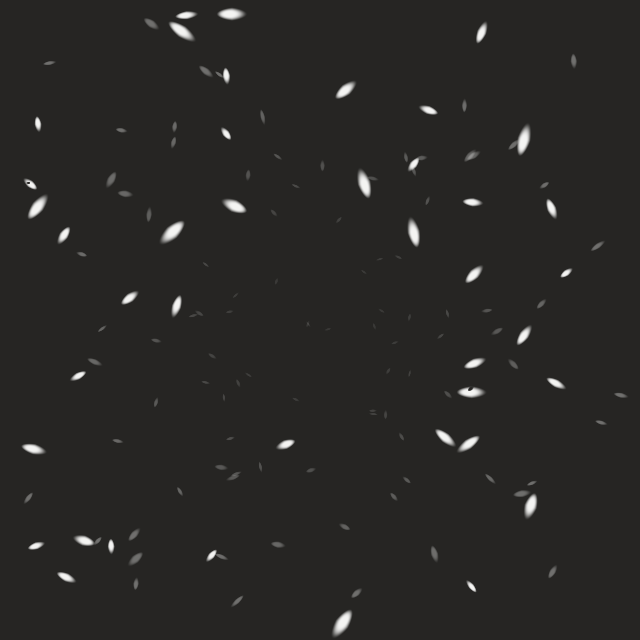
Write a WebGL 1 fragment shader that draws this background.

```glsl
precision highp float;
// Soft white and grey grains scattered over a charcoal ground.

uniform vec2 u_resolution;

#define GROUND vec3(0.150, 0.147, 0.139)
#define GRAIN_COLOUR vec3(0.955, 0.955, 0.95)
#define BRIGHT_COUNT 41
#define DIM_COUNT 96
#define BRIGHT_LENGTH vec2(0.012, 0.028)
#define DIM_LENGTH vec2(0.006, 0.0165)
#define DIM_OPACITY vec2(0.09, 0.36)
#define EDGE_SOFTNESS 0.95
#define CLEAR_CENTRE 0.13
#define NICK_SHARE 0.06
#define SEED 3.0

const float TAU = 6.2831853;

float hash(float n) {
  return fract(sin(n * 12.9898 + SEED * 4.1414) * 43758.547);
}

vec2 hash2(float n) {
  return vec2(hash(n), hash(n + 0.37));
}

vec2 rotate(vec2 p, float angle) {
  float c = cos(angle);
  float s = sin(angle);
  return vec2(c * p.x + s * p.y, c * p.y - s * p.x);
}

// Evenly spread sequence with jitter, relative to the canvas centre.
vec2 scatter(float n) {
  vec2 spread = n * vec2(0.75488, 0.56984) + 0.35 * hash2(n + 5.0);
  return fract(spread) - 0.5;
}

// Coverage of a lens-shaped grain whose one end fades more slowly.
float grain(vec2 p, float angle, float halfLength, float slimness, float pixel) {
  float halfWidth = halfLength * slimness;
  vec2 q = rotate(p, angle) / vec2(halfLength, halfWidth);
  float inside = 1.0 - q.x * q.x - q.y * q.y * (0.8 + 0.4 * abs(q.x));
  float softness = EDGE_SOFTNESS * (1.0 + 0.35 * clamp(q.x, -1.0, 1.0));
  return smoothstep(0.0, max(softness, pixel / halfWidth), inside);
}

void main() {
  float shortSide = min(u_resolution.x, u_resolution.y);
  vec2 p = (gl_FragCoord.xy - 0.5 * u_resolution) / shortSide;
  float pixel = 1.0 / shortSide;
  vec3 colour = GROUND;

  // Grey grains: smaller and fainter towards the centre.
  for (int i = 0; i < DIM_COUNT; i++) {
    float n = float(i) + 101.0;
    vec2 centre = scatter(n) * mix(0.3, 0.98, sqrt(hash(n + 0.11)));
    float outward = smoothstep(0.06, 0.46, length(centre));
    float size = mix(DIM_LENGTH.x, DIM_LENGTH.y, outward * mix(0.3, 1.0, hash(n + 0.23)));
    float opacity = mix(DIM_OPACITY.x, DIM_OPACITY.y, outward);
    float slimness = mix(0.27, 0.42, hash(n + 0.53));
    float cover = grain(p - centre, TAU * hash(n + 0.71), size, slimness, pixel);
    colour = mix(colour, GRAIN_COLOUR, cover * opacity);
  }

  // White grains: kept away from the centre, a few with a dark nick.
  for (int i = 0; i < BRIGHT_COUNT; i++) {
    float n = float(i) + 1.0;
    vec2 centre = scatter(n) * 0.96;
    float radius = length(centre);
    centre += centre / max(radius, 0.001) * CLEAR_CENTRE * (1.0 - smoothstep(0.0, 0.35, radius));
    float size = mix(BRIGHT_LENGTH.x, BRIGHT_LENGTH.y, hash(n + 0.23));
    float angle = TAU * hash(n + 0.71);
    float slimness = mix(0.33, 0.43, hash(n + 0.53));
    float cover = grain(p - centre, angle, size, slimness, pixel);
    vec2 nickOffset = (hash2(n + 0.83) - 0.5) * size * 0.6;
    float nick = grain(p - centre - nickOffset, angle + 0.7, size * 0.28, 0.5, pixel);
    cover *= 1.0 - nick * step(hash(n + 0.91), NICK_SHARE);
    colour = mix(colour, GRAIN_COLOUR, cover);
  }

  gl_FragColor = vec4(colour, 1.0);
}
```
